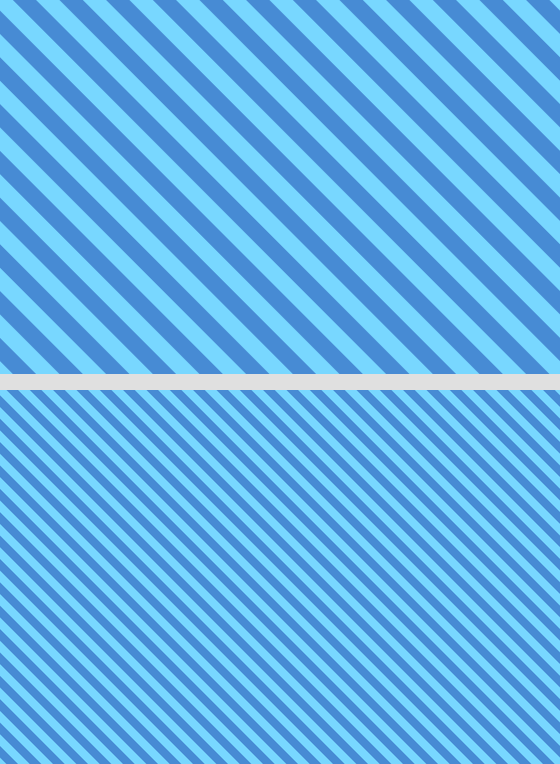
Top, the tile; bottom, the same tile 2 across and 2 down.
Reproduce this pattern procedurally as a WebGL 2 fragment shader.

```glsl
#version 300 es
precision highp float;
// Even diagonal stripes in two blues, falling from upper left to lower right.
// A linear phase with 12 periods across and 8 up is folded into a distance
// to the stripe edge; whole periods on both axes make it tile.

uniform vec2 u_resolution;
out vec4 fragColor;

// Signed distance, in periods, from the edge of the nearest light stripe.
float stripeDistance(float phase) {
    return 0.25 - abs(fract(phase + 0.5) - 0.5);
}

void main() {
    vec2 uv = gl_FragCoord.xy / u_resolution;
    vec2 repeats = vec2(12.0, 8.0);

    // Shift so the light stripe sits just past the corner
    float edge = stripeDistance(dot(uv, repeats) - 0.024);

    // One pixel of smoothing, measured across the stripe
    float pixel = length(repeats / u_resolution);
    float light = clamp(edge / pixel + 0.5, 0.0, 1.0);

    vec3 deepBlue = vec3(0.28, 0.545, 0.83);
    vec3 skyBlue = vec3(0.47, 0.845, 1.0);
    fragColor = vec4(mix(deepBlue, skyBlue, light), 1.0);
}
```
